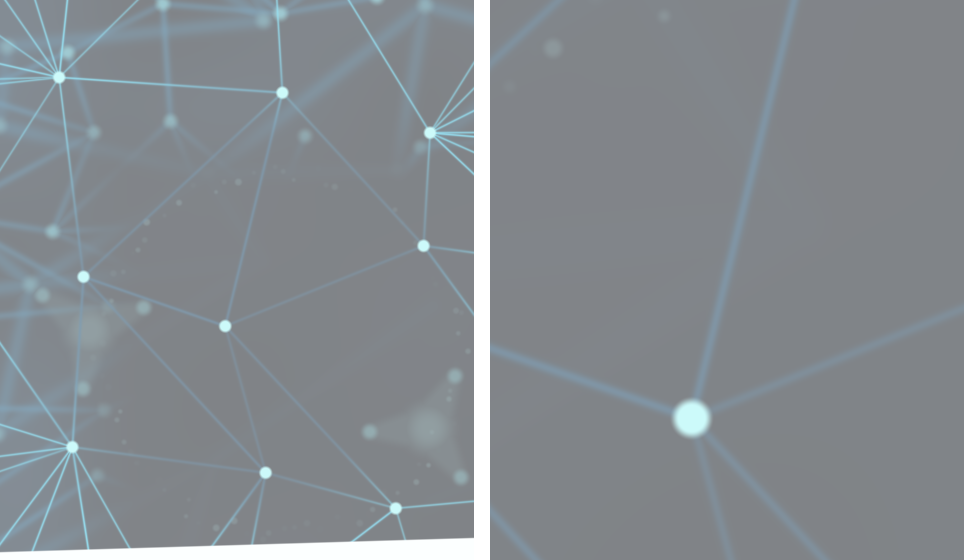
Left, the full canvas; right, a detail of the centre.
Reproduce this background procedurally as a WebGL 2 fragment shader.

```glsl
#version 300 es
precision highp float;
// Glowing node network on slate grey: sharp links in front, blurred ones behind, a dotted ring, a white wedge below.

uniform vec2 u_resolution;
out vec4 outColor;

struct Layer { vec2 cell; vec2 origin; float seed, jitter, width, radius, blur, keep; };

const Layer FRONT = Layer(vec2(0.30, 0.35), vec2(0.01, -0.03), 3.0, 0.50, 0.0030, 0.0105, 0.0030, 0.85);
const Layer SOFT  = Layer(vec2(0.19, 0.17), vec2(0.05, 0.02), 17.0, 0.60, 0.0070, 0.0110, 0.0080, 0.50);
const Layer DEEP  = Layer(vec2(0.31, 0.27), vec2(-0.08, 0.05), 41.0, 0.60, 0.0140, 0.0120, 0.0100, 0.50);

const vec3 SLATE      = vec3(0.503, 0.515, 0.530);
const vec3 BLUE_HAZE  = vec3(0.525, 0.575, 0.620);
const vec3 DIM_LINK   = vec3(0.500, 0.610, 0.690);
const vec3 LIT_LINK   = vec3(0.590, 0.880, 0.950);
const vec3 SOFT_LINK  = vec3(0.520, 0.670, 0.760);
const vec3 SOFT_NODE  = vec3(0.680, 0.890, 0.910);
const vec3 NODE       = vec3(0.800, 0.980, 0.980);
const vec3 DUST       = vec3(0.620, 0.700, 0.710);
const vec3 WHITE      = vec3(0.990, 1.000, 1.000);

const vec2  CENTRE       = vec2(0.44, 0.45);   // quiet middle of the scene
const vec2  RING_CENTRE  = vec2(0.50, 0.37);
const float RING_RADIUS  = 0.32;
const float RING_DOTS    = 84.0;
const float LIT_WIDTH    = 0.0021;
const int   RAYS         = 5;
const float WEDGE_LEFT   = 0.014;
const float WEDGE_SLOPE  = 0.030;

vec2 hash2(vec2 p) {
    vec3 q = fract(p.xyx * vec3(0.1031, 0.1030, 0.0973));
    q += dot(q, q.yzx + 33.33);
    return fract((q.xx + q.yz) * q.zy);
}

float segmentDistance(vec2 p, vec2 a, vec2 b) {
    vec2 ab = b - a;
    return length(p - a - ab * clamp(dot(p - a, ab) / dot(ab, ab), 0.0, 1.0));
}

float glow(float d, float width) { return exp(-d * d / (width * width)); }

float disc(float d, float radius, float blur) { return 1.0 - smoothstep(radius - blur, radius + blur, d); }

vec2 nodeAt(Layer l, vec2 id) {
    return l.origin + l.cell * (id + 0.5 + l.jitter * (hash2(id + l.seed) - 0.5));
}

// Jittered triangle mesh: x = link coverage, y = node coverage
vec2 network(Layer l, vec2 p, float width) {
    vec2 home = floor((p - l.origin) / l.cell);
    vec2 cover = vec2(0.0);
    for (int j = -1; j <= 1; j++)
    for (int i = -1; i <= 1; i++) {
        vec2 id = home + vec2(i, j);
        vec2 a = nodeAt(l, id), b = nodeAt(l, id + vec2(1, 0));
        vec2 c = nodeAt(l, id + vec2(0, 1)), d = nodeAt(l, id + 1.0);
        vec2 r = hash2(id + l.seed * 2.0 + 7.0), s = hash2(id + l.seed + 61.0);
        float diagonal = s.x < 0.5 ? segmentDistance(p, a, d) : segmentDistance(p, b, c);
        vec3 chance = vec3(r, s.y);
        vec3 gain = step(chance, vec3(l.keep)) * (1.0 - 0.55 * chance);
        vec3 links = gain * vec3(glow(segmentDistance(p, a, b), width),
                                 glow(segmentDistance(p, a, c), width), glow(diagonal, width));
        cover.x = max(cover.x, max(links.x, max(links.y, links.z)));
        cover.y = max(cover.y, disc(length(p - a), l.radius, l.blur));
    }
    return cover;
}

// Rays that leave three front nodes; each hub is cell x, cell y, heading, spread
float rayFans(vec2 p, float width) {
    vec4 hubs[3] = vec4[3](vec4(0, 2, 2.7, 1.8), vec4(0, 0, 3.9, 3.4), vec4(2, 2, 0.0, 1.7));
    float cover = 0.0;
    for (int h = 0; h < 3; h++)
    for (int k = 0; k < RAYS; k++) {
        vec2 hub = nodeAt(FRONT, hubs[h].xy), r = hash2(vec2(k, h) + 23.0);
        float angle = hubs[h].z + hubs[h].w * ((float(k) + r.x) / float(RAYS) - 0.5);
        vec2 end = hub + 1.2 * vec2(cos(angle), sin(angle));
        cover = max(cover, (0.65 + 0.35 * r.y) * glow(segmentDistance(p, hub, end), width));
    }
    return cover;
}

// Faint specks scattered along a circle
float dustRing(vec2 p) {
    vec2 q = p - RING_CENTRE;
    float sector = floor(atan(q.y, q.x) / 6.28319 * RING_DOTS), cover = 0.0;
    for (int k = -1; k <= 1; k++) {
        float id = mod(sector + float(k), RING_DOTS);
        vec2 r = hash2(vec2(id, 5.0)), s = hash2(vec2(id, 9.0));
        float angle = (id + r.x) / RING_DOTS * 6.28319;
        vec2 speck = (RING_RADIUS + 0.035 * (r.y - 0.5)) * vec2(cos(angle), sin(angle));
        cover = max(cover, s.x * s.x * disc(length(q - speck), 0.003 + 0.003 * s.y, 0.003));
    }
    return cover;
}

// Out-of-focus cluster: x = tapering veils and core, y = outer nodes
vec2 cluster(vec2 p, vec2 core, float turn) {
    vec2 cover = vec2(0.55 * disc(length(p - core), 0.036, 0.026), 0.0);
    for (int k = 0; k < 3; k++) {
        float angle = turn + 2.1 * float(k);
        vec2 arm = 0.105 * vec2(cos(angle), sin(angle)), q = p - core;
        float t = clamp(dot(q, arm) / dot(arm, arm), 0.0, 1.0);
        cover.x = max(cover.x, 0.22 * disc(length(q - arm * t), mix(0.04, 0.01, t), 0.012));
        cover.y = max(cover.y, disc(length(q - arm), 0.012, 0.007));
    }
    return cover;
}

void main() {
    vec2 p = gl_FragCoord.xy / u_resolution.y;
    float pixel = 1.0 / u_resolution.y;
    float lit = smoothstep(0.28, 0.50, length(p - CENTRE));
    float leftSide = 1.0 - smoothstep(0.03, 0.26, p.x), topSide = smoothstep(0.66, 0.86, p.y);
    float rim = max(leftSide, topSide);

    // Backdrop
    float drift = 0.5 + 0.25 * (sin(p.x * 5.0 + p.y * 9.0) + sin(p.y * 7.0 - p.x * 11.0 + 1.0));
    vec3 color = mix(SLATE, BLUE_HAZE, 0.40 * rim * drift + 0.12 * leftSide + 0.08 * drift);

    // Blurred depth
    vec2 deep = network(DEEP, p, DEEP.width), soft = network(SOFT, p, SOFT.width);
    color = mix(color, SOFT_LINK, deep.x * (0.04 + 0.36 * rim));
    color = mix(color, SOFT_LINK, soft.x * 0.50 * rim);
    color = mix(color, DUST, 0.45 * dustRing(p));
    vec2 haze = max(cluster(p, vec2(0.16, 0.41), 0.4), cluster(p, vec2(0.765, 0.235), 1.1));
    color = mix(color, DUST, haze.x);
    color = mix(color, SOFT_NODE, max(0.35 * haze.y, rim * max(0.35 * deep.y, 0.65 * soft.y)));

    // Sharp foreground
    float width = max(mix(FRONT.width, LIT_WIDTH, lit), 0.8 * pixel);
    vec2 front = network(FRONT, p, width);
    color = mix(color, mix(DIM_LINK, LIT_LINK, lit), front.x * mix(0.75, 0.90, lit));
    color = mix(color, LIT_LINK, 0.85 * rayFans(p, max(LIT_WIDTH, 0.8 * pixel)));
    color = mix(color, NODE, front.y);

    // White wedge
    float wedge = p.y - WEDGE_LEFT - WEDGE_SLOPE * p.x;
    color = mix(WHITE, color, smoothstep(-pixel, pixel, wedge));
    outColor = vec4(color, 1.0);
}
```
